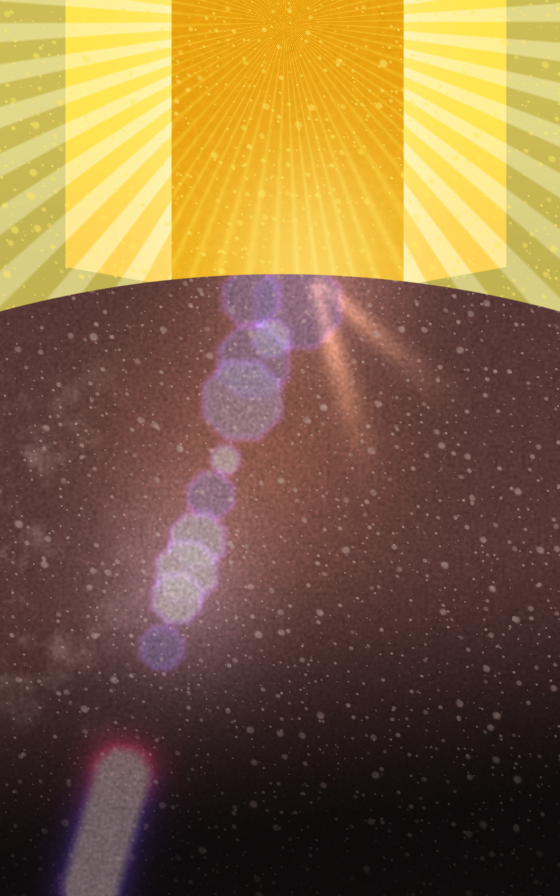
This background is drawn by a Shadertoy shader. Its source:

```glsl
// A golden sunburst behind layered upright panels, above a dark curved ground
// crossed by a diagonal lens flare. Panels and horizon are distance tests, the
// flare is a loop of soft octagons, and dust and grain come from hashed noise.

// Layout: x is 0 at the centre, y runs 0..1 upward, both in canvas heights.
const vec2 BURST = vec2(0.006, 0.975);
const vec2 SUN = vec2(0.035, 0.694);
const float HORIZON_Y = 0.694;
const float HORIZON_RADIUS = 1.193;
const vec2 CORE_PANEL = vec2(0.0085, 0.1295);  // centre, half width
const vec2 SIDE_PANEL = vec2(0.0065, 0.2460);
const float WIDE_RAYS = 44.0;
const float FINE_RAYS = 72.0;
const vec2 TAIL_TOP = vec2(-0.176, 0.134);
const vec2 TAIL_END = vec2(-0.211, 0.010);
const float TAIL_RADIUS = 0.034;

const vec3 OLIVE = vec3(0.80, 0.74, 0.34);
const vec3 PALE_OLIVE = vec3(0.89, 0.85, 0.54);
const vec3 YELLOW = vec3(1.00, 0.90, 0.30);
const vec3 PEACH = vec3(1.00, 0.80, 0.32);
const vec3 CREAM = vec3(1.00, 0.96, 0.72);
const vec3 AMBER = vec3(0.91, 0.63, 0.06);
const vec3 GOLD = vec3(0.96, 0.76, 0.16);
const vec3 BROWN = vec3(0.335, 0.215, 0.205);
const vec3 NIGHT = vec3(0.060, 0.042, 0.044);
const vec3 DUST = vec3(0.74, 0.64, 0.61);
const vec3 VIOLET = vec3(0.46, 0.41, 0.66);
const vec3 PEARL = vec3(0.74, 0.69, 0.68);

// Flare discs: x, y, radius, tone (0 violet .. 1 pearl)
const int ORB_COUNT = 11;
const vec4 ORBS[ORB_COUNT] = vec4[ORB_COUNT](
    vec4(0.020, 0.659, 0.047, 0.05), vec4(-0.032, 0.668, 0.031, 0.20),
    vec4(-0.010, 0.622, 0.020, 0.90), vec4(-0.030, 0.596, 0.039, 0.30),
    vec4(-0.042, 0.553, 0.043, 0.55), vec4(-0.061, 0.487, 0.015, 1.00),
    vec4(-0.077, 0.447, 0.025, 0.30), vec4(-0.092, 0.397, 0.030, 0.85),
    vec4(-0.104, 0.362, 0.033, 0.95), vec4(-0.115, 0.332, 0.027, 0.95),
    vec4(-0.132, 0.277, 0.023, 0.10));

vec2 hash2(vec2 p) {
    vec3 q = fract(p.xyx * vec3(0.1031, 0.1030, 0.0973));
    q += dot(q, q.yzx + 33.33);
    return fract((q.xx + q.yz) * q.zy);
}

float corner(vec2 cell, vec2 f, vec2 o) {
    return dot(hash2(cell + o) * 2.0 - 1.0, f - o);
}

float gradientNoise(vec2 p) {
    vec2 c = floor(p), f = fract(p), u = f * f * (3.0 - 2.0 * f);
    return mix(mix(corner(c, f, vec2(0, 0)), corner(c, f, vec2(1, 0)), u.x),
               mix(corner(c, f, vec2(0, 1)), corner(c, f, vec2(1, 1)), u.x), u.y);
}

float fbm(vec2 p) {
    float sum = 0.0, amp = 0.6;
    for (int i = 0; i < 5; i++) {
        sum += amp * gradientNoise(p);
        p = p * 2.1 + 17.3;
        amp *= 0.62;
    }
    return sum;
}

// Scattered slanted flecks in three sizes
float flecks(vec2 p, float density) {
    float sum = 0.0, cells = 38.0;
    for (int i = 0; i < 3; i++) {
        vec2 g = p * cells + float(i) * 31.7, id = floor(g), h = hash2(id + 100.0);
        vec2 d = fract(g) - 0.5 - (hash2(id + 257.0) - 0.5) * 0.6;
        d = vec2(d.x + d.y * 0.5, d.y - d.x * 0.3);
        float r = mix(0.06, 0.17, h.y);
        sum += step(h.x, density) * (1.0 - smoothstep(r * 0.5, r * 1.5, length(d))) * (0.4 + 0.6 * h.y);
        cells *= 1.6;
    }
    return min(sum, 1.0);
}

float glow(vec2 q, vec2 size) { q /= size; return exp(-dot(q, q)); }

float beam(vec2 q, vec2 dir, float reach) {
    float along = dot(q, dir), across = q.x * dir.y - q.y * dir.x;
    float w = 0.006 + 0.07 * max(along, 0.0);
    return exp(-across * across / (w * w)) * smoothstep(0.0, 0.02, along) * (1.0 - smoothstep(0.0, reach, along));
}

float octagon(vec2 q) {
    q = abs(q);
    return max(max(q.x, q.y), (q.x + q.y) * 0.7071);
}

vec3 sky(vec2 p, float px) {
    vec2 q = p - BURST;
    float angle = atan(q.y, q.x), soft = WIDE_RAYS * px / max(length(q), 0.01) + 0.12;
    float wide = smoothstep(-soft, soft, sin(angle * WIDE_RAYS) - 0.1);
    float low = 1.0 - smoothstep(0.69, 0.90, p.y);
    float inSide = abs(p.x - SIDE_PANEL.x) - SIDE_PANEL.y;
    float inCore = abs(p.x - CORE_PANEL.x) - CORE_PANEL.y;
    // outer field, then folded side panels with slanted feet
    vec3 col = mix(OLIVE, PALE_OLIVE, wide) * (1.0 - 0.05 * low);
    float foot = 0.702 + 0.18 * inSide - p.y;
    vec3 side = mix(YELLOW, PEACH, low * 0.8);
    side = mix(side, CREAM, wide * 0.65 + 0.3 * exp(-max(inCore, 0.0) * 22.0));
    col = mix(col, side, 1.0 - smoothstep(-px, px, max(inSide, foot)));
    // amber core with fine rays
    float fine = pow(0.5 + 0.5 * sin(angle * FINE_RAYS + 2.0 * sin(angle * 9.0)), 4.0);
    vec3 core = mix(AMBER, GOLD, fine * 0.55 + low * 0.45) + 0.05 * fbm(p * 110.0);
    core = mix(core, vec3(1.0, 0.89, 0.48), 0.85 * glow(p - SUN, vec2(0.10, 0.14)) * (0.8 + 0.2 * fine));
    col = mix(col, core, 1.0 - smoothstep(-px, px, inCore));
    return mix(col, vec3(1.0, 0.91, 0.40), 0.6 * flecks(p, 0.40));
}

vec3 ground(vec2 p, float px) {
    vec3 col = mix(NIGHT, BROWN, smoothstep(0.05, 0.38, p.y - 0.12 * p.x));
    float edge = (1.0 - smoothstep(-0.30, -0.10, p.x)) * smoothstep(0.12, 0.3, p.y) * (1.0 - smoothstep(0.5, 0.68, p.y));
    col = mix(col, DUST, 0.45 * edge * smoothstep(-0.05, 0.40, fbm(p * 11.0)));
    // hazes and light shafts
    col += vec3(0.20, 0.12, 0.07) * glow(p - vec2(-0.03, 0.50), vec2(0.15, 0.15));
    col += vec3(0.20, 0.18, 0.22) * glow(p - vec2(-0.11, 0.35), vec2(0.09, 0.11));
    col += vec3(0.28, 0.20, 0.18) * glow(p - SUN, vec2(0.10, 0.09));
    col += vec3(0.45, 0.33, 0.24) * (beam(p - SUN, vec2(0.279, -0.960), 0.27)
         + 0.7 * beam(p - SUN, vec2(0.739, -0.674), 0.25));
    // flare discs with violet rims
    for (int i = 0; i < ORB_COUNT; i++) {
        vec4 orb = ORBS[i];
        float d = octagon(p - orb.xy) - orb.z;
        float fill = 1.0 - smoothstep(-0.006, 0.003 + px, d);
        col = mix(col, mix(VIOLET, PEARL, orb.w), fill * (0.38 + 0.28 * orb.w));
        col += vec3(0.07, 0.04, 0.14) * exp(-d * d / 0.00002);
    }
    // grey tail with a coloured fringe
    vec2 a = p - TAIL_TOP, b = TAIL_END - TAIL_TOP;
    float d = length(a - b * clamp(dot(a, b) / dot(b, b), 0.0, 1.0)) - TAIL_RADIUS;
    vec3 fringe = mix(vec3(0.12, 0.07, 0.24), vec3(0.30, 0.06, 0.13), smoothstep(0.08, 0.17, p.y));
    col += fringe * exp(-max(d, 0.0) * 75.0);
    col = mix(col, vec3(0.47, 0.41, 0.40), 0.85 * (1.0 - smoothstep(-0.012, 0.004, d)));
    // dust and grain fade into the dark
    float lit = smoothstep(0.0, 0.35, p.y);
    col = mix(col, DUST, flecks(p + 3.7, 0.38) * mix(0.10, 0.55, lit));
    return col * (1.0 + 0.22 * gradientNoise(p * 230.0) + 0.12 * fbm(p * 60.0));
}

void mainImage(out vec4 fragColor, in vec2 fragCoord) {
    float px = 1.0 / iResolution.y;
    vec2 p = vec2(fragCoord.x - 0.5 * iResolution.x, fragCoord.y) * px;
    float hill = length(p - vec2(0.0, HORIZON_Y - HORIZON_RADIUS)) - HORIZON_RADIUS;
    vec3 col = mix(ground(p, px), sky(p, px), smoothstep(-px, px, hill));
    fragColor = vec4(clamp(col, 0.0, 1.0), 1.0);
}
```
